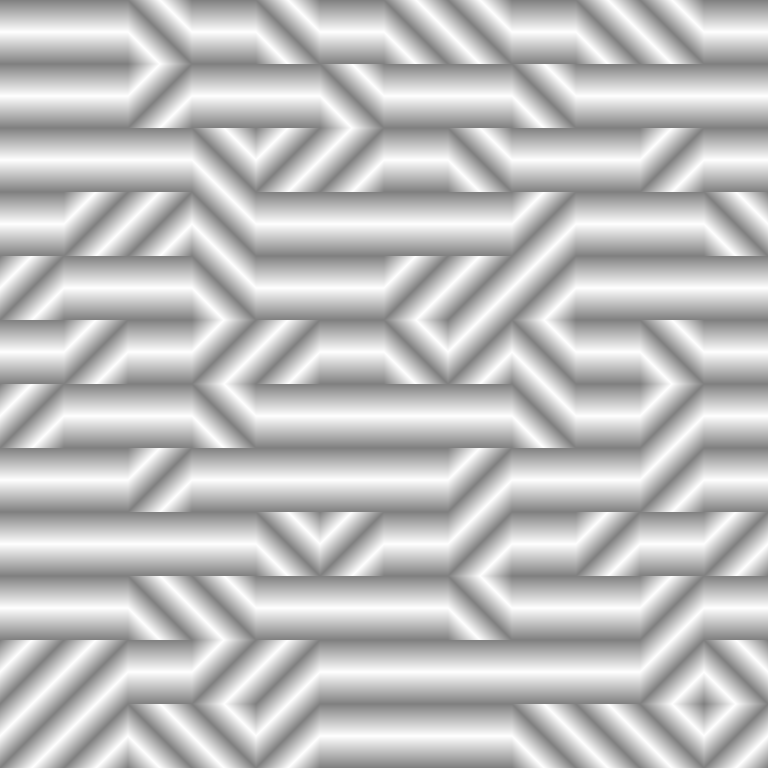
Give the GLSL for this pattern, as a WebGL 1 fragment shader.

```glsl
precision highp float;

// A square grid of tiles, each shaded by one linear dark-light-dark ridge.
// Half the tiles run level, the rest lean along either diagonal, chosen by a
// hash per cell. All ridges meet seamlessly along the vertical tile sides.

#define TILES 12.0          // repeats across and down
#define LEVEL_SHARE 0.5     // share of tiles with a level ridge
#define RISING_SHARE 0.27   // share of tiles leaning up to the right
#define DARK 0.5            // grey at the ridge foot
#define LIGHT 1.0           // grey at the ridge crest
#define SEED 3.7
#define SAMPLES 3           // antialiasing samples per axis

uniform vec2 u_resolution;

float hash(vec2 cell) {
    return fract(sin(dot(cell + SEED, vec2(127.1, 311.7))) * 43758.5453);
}

// Triangle wave of period 1: 0 at integers, 1 halfway between.
float ridge(float t) {
    return 1.0 - abs(2.0 * fract(t) - 1.0);
}

float tileShade(vec2 gridPos) {
    vec2 local = fract(gridPos);
    float pick = hash(floor(gridPos));

    // Slope of the ridge: level, rising or falling.
    float slope = 0.0;
    if (pick > LEVEL_SHARE) {
        slope = pick < LEVEL_SHARE + RISING_SHARE ? 1.0 : -1.0;
    }
    return mix(DARK, LIGHT, ridge(local.y - slope * local.x));
}

void main() {
    float canvasSize = min(u_resolution.x, u_resolution.y);

    // Average a small grid of samples to smooth the tile edges.
    float shade = 0.0;
    for (int j = 0; j < SAMPLES; j++) {
        for (int i = 0; i < SAMPLES; i++) {
            vec2 offset = (vec2(float(i), float(j)) + 0.5) / float(SAMPLES) - 0.5;
            shade += tileShade((gl_FragCoord.xy + offset) / canvasSize * TILES);
        }
    }
    shade /= float(SAMPLES * SAMPLES);

    gl_FragColor = vec4(vec3(shade), 1.0);
}
```
